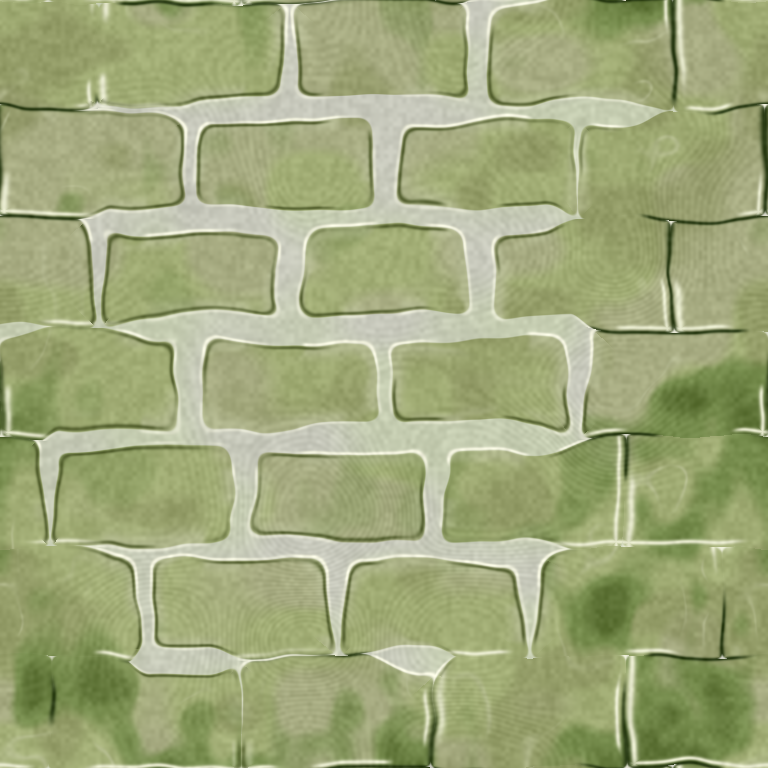
A WebGL 1 fragment shader for this texture:

```glsl
precision highp float;
// Weathered green brick wall: pale smeared mortar that fades into mossy dry joints at the borders.
uniform vec2 u_resolution;

float hash(vec2 p) {
  vec3 q = fract(p.xyx * 0.1031);
  q += dot(q, q.yzx + 33.33);
  return fract((q.x + q.y) * q.z);
}

// Value noise over the unit square that wraps after the given number of cells.
float noise(vec2 uv, vec2 cells) {
  vec2 c = uv * cells;
  vec2 f = fract(c);
  vec2 a = mod(floor(c), cells);
  vec2 b = mod(a + 1.0, cells);
  vec2 seed = cells * 3.7;
  f = f * f * (3.0 - 2.0 * f);
  return mix(mix(hash(a + seed), hash(vec2(b.x, a.y) + seed), f.x),
             mix(hash(vec2(a.x, b.y) + seed), hash(b + seed), f.x), f.y);
}

// Maximum with a rounded fillet of radius k.
float smoothMax(float a, float b, float k) {
  float h = max(k - abs(a - b), 0.0) / k;
  return max(a, b) + h * h * k * 0.25;
}

// Positive in the mortared middle of the wall, negative near its borders.
float mortarCover(vec2 p) {
  p -= vec2(0.43, 0.56);
  p.x -= 0.15 * p.y;
  return 1.0 - length(p / vec2(0.40, 0.52));
}

// How much mortar is left in a bed joint at x.
float bedFilling(float x, float bed) {
  vec2 spot = vec2(x, bed / 7.0);
  return smoothstep(-0.06, 0.15, mortarCover(spot) + 0.55 * (noise(spot, vec2(9.0, 7.0)) - 0.5));
}

float band(float x, float width) {
  return exp(-x * x / (width * width));
}

void main() {
  vec2 uv = gl_FragCoord.xy / u_resolution;
  vec2 p = uv + 0.012 * (vec2(noise(uv, vec2(8.0, 13.0)), noise(uv, vec2(11.0, 7.0))) - 0.5)
              + 0.006 * (vec2(noise(uv, vec2(23.0, 31.0)), noise(uv, vec2(29.0, 21.0))) - 0.5);

  // Seven courses of four bricks; the bond shifts a quarter brick below the third course
  float course = floor(p.y * 7.0);
  float row = mod(course, 7.0);
  float shift = fract(0.5 * row + (row < 2.5 ? 0.26 : 0.5));
  float along = p.x * 4.0 - shift;
  float brickTone = hash(vec2(mod(floor(along), 4.0), row) + 5.0);
  float bed = floor(p.y * 7.0 + 0.5);
  float head = floor(along + 0.5);
  float bedOffset = p.y - bed / 7.0;
  float headOffset = (along - head) / 4.0;

  // Mortar width varies along each bed joint; head joints taper toward a dry bed
  float bedFill = bedFilling(uv.x, bed);
  float headHash = hash(vec2(mod(head, 4.0), row) + 21.0);
  vec2 headCenter = vec2((head + shift) / 4.0, (course + 0.5) / 7.0);
  float headFill = smoothstep(-0.1, 0.12, mortarCover(headCenter) + 0.35 * (headHash - 0.4));
  float taper = mix(0.1 + 0.6 * bedFilling(headCenter.x, course),
                    0.2 + 0.95 * bedFilling(headCenter.x, course + 1.0), fract(p.y * 7.0));
  float bedDepth = bedFill * mix(0.006, 0.026, noise(uv, vec2(9.0, 14.0))) - abs(bedOffset) - 0.002;
  float headDepth = headFill * taper * mix(0.011, 0.023, headHash) - abs(headOffset) - 0.002;
  float depth = smoothMax(bedDepth, headDepth, 0.018);
  float fill = bedDepth > headDepth ? bedFill : headFill;

  // Brick faces with soft stains and a pale haze spread from the mortar
  float broad = noise(uv, vec2(5.0, 6.0));
  float stain = noise(p, vec2(10.0, 12.0));
  float patchy = noise(uv, vec2(13.0, 15.0));
  float speck = noise(p, vec2(24.0, 27.0));
  float streak = noise(p, vec2(31.0, 11.0));
  vec3 color = mix(vec3(0.61, 0.655, 0.435), vec3(0.65, 0.695, 0.475), 0.5 * broad + 0.5 * brickTone);
  color = mix(color, vec3(0.66, 0.67, 0.52), 0.8 * smoothstep(0.5, 0.7, stain));
  color = mix(color, vec3(0.55, 0.58, 0.38), 0.65 * smoothstep(0.42, 0.2, patchy));
  color = mix(color, vec3(0.72, 0.74, 0.59), 0.7 * fill * band(depth + 0.004, 0.012) * smoothstep(0.35, 0.6, speck));

  // Moss gathers in ragged patches where mortar is missing, with pale streaks along its edge
  float border = smoothstep(0.3, -0.2, mortarCover(uv));
  float mossField = 0.45 * noise(p, vec2(9.0, 10.0)) + 0.18 * brickTone + 0.2 * speck + 0.17 * streak + 0.06 * border;
  float moss = smoothstep(0.59, 0.70, mossField) * mix(0.3, 0.95, border);
  color = mix(color, vec3(0.45, 0.54, 0.29), moss);
  color = mix(color, vec3(0.30, 0.38, 0.15), 0.6 * border * smoothstep(0.70, 0.80, mossField));
  color = mix(color, vec3(0.76, 0.78, 0.63), 0.5 * border * band(mossField - 0.56, 0.015) * smoothstep(0.4, 0.7, streak));

  // Dry joints: broken dark cracks flanked by thin pale lips
  float bedDry = 1.0 - bedFill;
  float headDry = 1.0 - headFill;
  float lip = max(band(bedOffset - 0.006, 0.003) * bedDry,
                  max(band(headOffset - 0.009, 0.005), band(headOffset + 0.009, 0.003)) * headDry);
  color = mix(color, vec3(0.90, 0.91, 0.80), lip * smoothstep(0.4, 0.6, patchy));
  float crack = max(band(bedOffset, 0.0025) * bedDry, band(headOffset, 0.004 * streak + 0.002) * headDry);
  color = mix(color, vec3(0.14, 0.21, 0.06), 0.95 * crack * smoothstep(0.35, 0.55, stain));

  // Flat mortar with a thin shaded edge and a bright uneven rim, strongest below each bed
  float shade = band(depth + 0.003, 0.0025) * smoothstep(0.35, 0.65, patchy) * fill;
  color = mix(color, vec3(0.28, 0.33, 0.14), 0.8 * shade);
  vec3 mortarColor = mix(vec3(0.77, 0.80, 0.69), vec3(0.78, 0.785, 0.735), smoothstep(0.25, 0.75, stain));
  color = mix(color, mortarColor, smoothstep(-0.001, 0.0015, depth));
  float below = smoothstep(0.006, -0.006, bedOffset) * smoothstep(0.06, 0.03, abs(bedOffset));
  float rim = band(depth - 0.002, 0.0022) * mix(0.5, 1.0, below);
  color = mix(color, vec3(0.96, 0.96, 0.88), rim * smoothstep(0.25, 0.55, speck));

  // Faint contour ripples and fine surface grain
  color += 0.012 * sin(150.0 * broad + 40.0 * stain);
  color += 0.03 * (noise(uv, vec2(62.0, 57.0)) - 0.5) + 0.06 * (noise(uv, vec2(171.0, 167.0)) - 0.5);
  gl_FragColor = vec4(color, 1.0);
}
```
